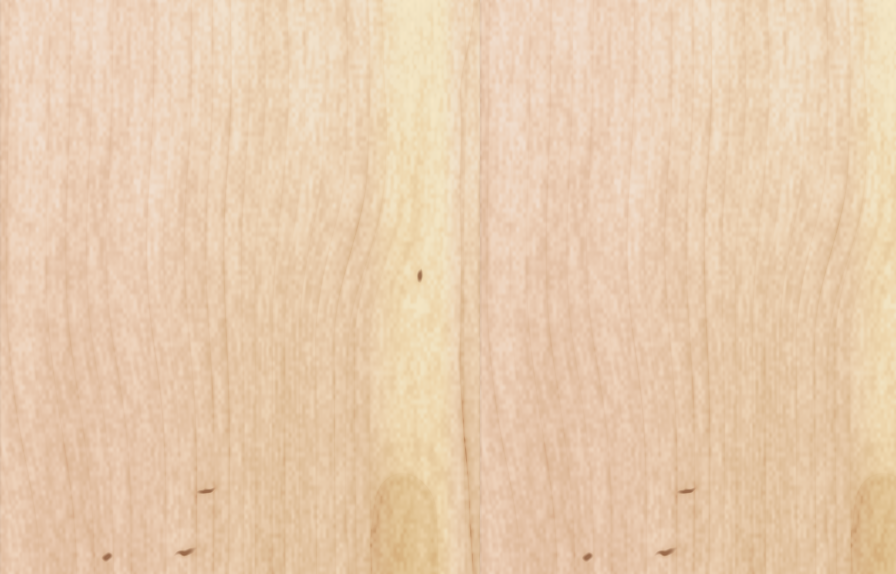
This texture is drawn by a Shadertoy shader. Its source:

```glsl
// Pale maple veneer: two repeated boards with wavy growth lines, an arched heart and small knots.

// All lengths are in canvas heights.
const float BOARD_WIDTH = 0.837;
const float LINE_DENSITY = 29.0;
const float LINE_STRENGTH = 1.5;
const float FIBRE_STRENGTH = 1.1;
const float SPECKLE_STRENGTH = 1.25;
const float TOP_TONE = 0.4;
const float BOTTOM_TONE = 2.0;
const vec2 ARCH_CENTRE = vec2(0.705, 0.10);
const vec2 ARCH_RADIUS = vec2(0.056, 0.075);

// Wood tones, light to dark.
const vec3 WOOD[6] = vec3[6](
    vec3(0.94, 0.875, 0.785), vec3(0.93, 0.83, 0.71), vec3(0.90, 0.78, 0.65),
    vec3(0.87, 0.74, 0.59), vec3(0.84, 0.68, 0.52), vec3(0.74, 0.55, 0.38));
const vec3 KNOT_COLOR = vec3(0.52, 0.32, 0.20);
const vec3 PINK_TINT = vec3(0.0, -0.012, 0.012);
const vec3 YELLOW_TINT = vec3(0.005, 0.012, -0.03);

// Knots: centre, then radii.
const vec4 KNOTS[4] = vec4[4](
    vec4(0.732, 0.518, 0.005, 0.013), vec4(0.360, 0.146, 0.016, 0.005),
    vec4(0.187, 0.028, 0.009, 0.008), vec4(0.322, 0.038, 0.018, 0.006));

float hash(vec2 p) {
    vec3 q = fract(p.xyx * 0.1031);
    q += dot(q, q.yzx + 33.33);
    return fract((q.x + q.y) * q.z);
}

float noise(vec2 p) {
    vec2 i = floor(p), f = fract(p);
    f = f * f * (3.0 - 2.0 * f);
    return mix(mix(hash(i), hash(i + vec2(1, 0)), f.x),
               mix(hash(i + vec2(0, 1)), hash(i + vec2(1, 1)), f.x), f.y);
}

// Soft stroke with a separate falloff on each side.
float stroke(float d, float leftWidth, float rightWidth) {
    return exp(-abs(d) / (d < 0.0 ? leftWidth : rightWidth));
}

// Bends x so that the growth lines are its level sets.
float grainCoord(vec2 p) {
    float lean = (1.0 - smoothstep(0.0, 0.5, p.y)) * (1.0 - smoothstep(0.2, 0.46, p.x));
    float bend = (1.0 - smoothstep(0.4, 0.7, p.y))
               * smoothstep(0.40, 0.60, p.x) * (1.0 - smoothstep(0.64, 0.80, p.x));
    float wobble = noise(vec2(p.x * 4.0, p.y * 3.5)) - 0.5;
    return p.x - 0.045 * lean + 0.055 * bend + 0.018 * wobble;
}

float growthLines(float grain, float y) {
    float g = grain * LINE_DENSITY, sum = 0.0;
    for (int k = -1; k <= 1; k++) {
        float id = floor(g) + float(k);
        float d = g - id - 0.2 - 0.6 * hash(vec2(id, 7.0));
        float strength = mix(0.25, 1.0, hash(vec2(id, 19.0)))
                       * mix(0.5, 1.2, noise(vec2(id * 5.0, y * 5.0)));
        sum += strength * stroke(d, 0.2, 0.07);
    }
    return sum;
}

void mainImage(out vec4 fragColor, in vec2 fragCoord) {
    vec2 p = fragCoord / iResolution.y;
    p.x = mod(p.x, BOARD_WIDTH);
    float grain = grainCoord(p);

    // Broad shading and streaks.
    float tone = mix(BOTTOM_TONE, TOP_TONE, smoothstep(-0.1, 1.05, p.y));
    tone += 1.0 * (noise(vec2(grain * 17.0, p.y * 1.5)) - 0.5);
    tone += 0.7 * (noise(vec2(grain * 45.0, p.y * 3.0) + 40.0) - 0.5);
    vec2 streak = (vec2(grain, p.y) - vec2(0.535, 0.45)) / vec2(0.032, 0.27);
    tone += 0.8 * exp(-dot(streak, streak));

    // Pale, nearly plain wood around the heart.
    float heart = smoothstep(0.62, 0.71, p.x) * (1.0 - smoothstep(0.765, 0.80, p.x));
    tone -= 0.7 * heart * smoothstep(0.08, 0.35, p.y);
    tone += LINE_STRENGTH * (1.0 - 0.85 * heart) * growthLines(grain, p.y);

    // Two strong winding lines.
    float waver = 0.012 * (noise(vec2(p.y * 9.0, 3.0)) - 0.5);
    float innerX = 0.605 + 0.065 * smoothstep(0.4, 0.7, p.y) + waver;
    tone += 0.9 * stroke(p.x - innerX, 0.010, 0.003);
    float outerX = 0.801 + 0.03 * smoothstep(0.82, 1.0, p.y)
                 + 0.02 * (1.0 - smoothstep(0.1, 0.4, p.y)) + waver;
    float outerFade = 0.65 + 0.35 * smoothstep(0.7, 0.3, p.y);
    tone += 2.0 * outerFade * stroke(p.x - outerX, 0.003, 0.008);

    // Arched heart with faint outer rings.
    vec2 a = p - ARCH_CENTRE;
    a.x += 0.008 * (noise(p * 18.0) - 0.5);
    float arch = length(vec2(a.x, max(a.y, 0.0)) / ARCH_RADIUS);
    tone += 0.8 * (1.0 - smoothstep(0.85, 1.05, arch));
    tone += 0.9 * stroke(arch - 1.0, 0.12, 0.06);
    float rings = pow(0.5 + 0.5 * cos(7.5 * arch), 5.0);
    tone += 0.4 * rings * heart * exp(-0.6 * max(arch - 1.0, 0.0));

    // Fine fibres and pores.
    tone += FIBRE_STRENGTH * (noise(vec2(grain * 150.0, p.y * 28.0)) - 0.5);
    tone += SPECKLE_STRENGTH * (noise(p * vec2(170.0, 120.0) + 9.0) - 0.5);

    // Knots with a darkened halo.
    float knot = 0.0;
    for (int i = 0; i < 4; i++) {
        vec2 d = p - KNOTS[i].xy;
        d += 0.006 * (vec2(noise(p * 90.0), noise(p * 90.0 + 31.0)) - 0.5);
        d.y -= 0.25 * d.x;
        float r = length(d / KNOTS[i].zw);
        knot = max(knot, 1.0 - smoothstep(0.25, 1.1, r));
        tone += 1.2 * exp(-0.4 * r * r);
    }

    // Tone to colour.
    vec3 color = WOOD[0] + 0.02 * clamp(-tone, 0.0, 1.0);
    for (int i = 0; i < 5; i++)
        color = mix(color, WOOD[i + 1], clamp(tone - float(i), 0.0, 1.0));
    color += PINK_TINT * (1.0 - smoothstep(0.2, 0.5, p.x)) + YELLOW_TINT * heart;
    color = mix(color, KNOT_COLOR, 0.75 * knot);

    // Seam between the boards.
    float seam = min(p.x, BOARD_WIDTH - p.x);
    color *= 1.0 - 0.04 * (1.0 - smoothstep(0.0, 0.004, seam));
    fragColor = vec4(color, 1.0);
}
```
